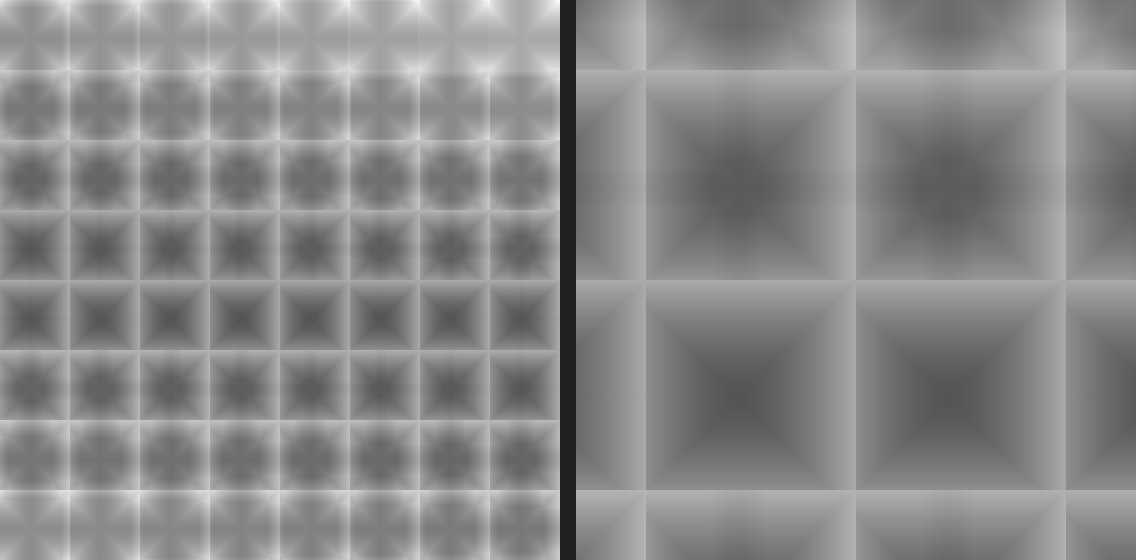
Left: the whole. Right: its middle third, enlarged.
A three.js fragment shader for this pattern:

```glsl
// Grey atlas of 8 by 8 tiles, each a slice through one faceted 3D distance field.
varying vec2 vUv;

const float TILES = 8.0;          // tiles across and down
const vec3 CENTER = vec3(0.44);   // darkest point of the volume
const float BASE_GREY = 0.33;     // grey at the center
const float GAIN = 0.85;          // brightening away from the center
const float FALLOFF = 1.6;        // curve of the brightening
const int SAMPLES = 2;            // antialiasing samples per axis

// Sum of the curved largest and smallest axis distances
float facetField(vec3 p) {
  vec3 d = abs(p - CENTER);
  float farAxis = max(d.x, max(d.y, d.z));
  float nearAxis = min(d.x, min(d.y, d.z));
  return pow(farAxis, FALLOFF) + pow(nearAxis, FALLOFF);
}

// Slices run left to right, then upward
float sliceAtlas(vec2 uv) {
  vec2 grid = clamp(uv, 0.0, 0.99999) * TILES;
  vec2 tile = floor(grid);
  float depth = (tile.x + tile.y * TILES + 0.5) / (TILES * TILES);
  return BASE_GREY + GAIN * facetField(vec3(fract(grid), depth));
}

void main() {
  // Average over the pixel footprint to smooth the tile seams
  vec2 footprint = fwidth(vUv);
  float grey = 0.0;
  for (int j = 0; j < SAMPLES; j++) {
    for (int i = 0; i < SAMPLES; i++) {
      vec2 offset = (vec2(float(i), float(j)) + 0.5) / float(SAMPLES) - 0.5;
      grey += sliceAtlas(vUv + offset * footprint);
    }
  }
  grey /= float(SAMPLES * SAMPLES);
  gl_FragColor = vec4(vec3(clamp(grey, 0.0, 1.0)), 1.0);
}
```
